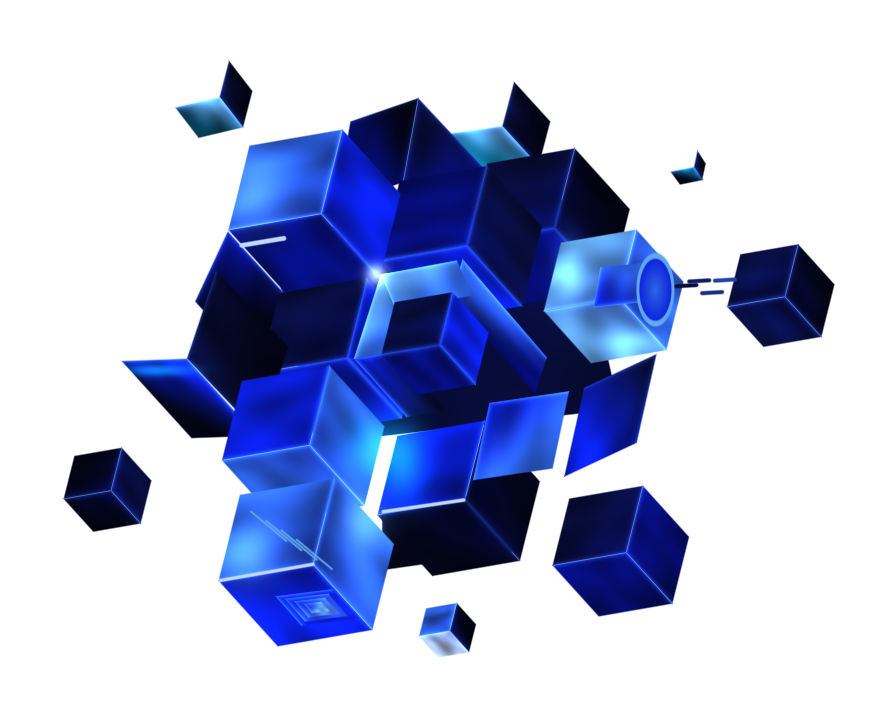
Give the GLSL for this background, as a Shadertoy shader.

```glsl
const float GRID = 606.; // design units per canvas height
const vec3 INK = vec3(.01, .015, .07);
const vec3 NAVY = vec3(.03, .05, .23);
const vec3 DEEP = vec3(.02, .05, .45);
const vec3 ROYAL = vec3(.04, .12, .86);
const vec3 AZURE = vec3(.18, .39, .9);
const vec3 SKY = vec3(.38, .65, .92);
const vec3 ICE = vec3(.75, .85, 1);
const vec3 TEAL = vec3(.04, .42, .58);

vec2 hashGradient(vec2 cell) {
  float angle = 6.283 * fract(sin(dot(cell, vec2(127.1, 311.7))) * 4375.5);
  return vec2(cos(angle), sin(angle));
}

float gradientNoise(vec2 p) {
  vec2 i = floor(p), f = p - i, k = f * f * (3. - 2. * f), e = vec2(1, 0);
  float low = mix(dot(hashGradient(i), f), dot(hashGradient(i + e), f - e), k.x);
  float high = mix(dot(hashGradient(i + e.yx), f - e.yx), dot(hashGradient(i + 1.), f - 1.), k.x);
  return mix(low, high, k.y);
}

float cross2(vec2 a, vec2 b) { return a.x * b.y - a.y * b.x; }

// Shaded parallelogram with lit ridges along both axes
void face(inout vec3 col, vec2 p, vec2 origin, vec4 axes, vec3 nearTone, vec3 farTone) {
  float area = cross2(axes.xy, axes.zw), aa = fwidth(p.x);
  vec2 st = vec2(cross2(p - origin, axes.zw), cross2(axes.xy, p - origin)) / area;
  vec2 height = abs(area) / vec2(length(axes.zw), length(axes.xy));
  vec2 inset = min(st, 1. - st) * height, edge = abs(st) * height;
  vec3 tone = mix(nearTone, farTone, smoothstep(.1, 1.6, st.x + st.y));
  tone *= 1. + .7 * gradientNoise(st * vec2(2.6, 1.3) + origin * .07);
  tone += AZURE * (.2 + nearTone.b) * exp(-min(edge.x, edge.y) / 1.4);
  col = mix(col, tone, smoothstep(-aa, aa, min(inset.x, inset.y)));
}

// Upper left, right and lower faces meeting at one corner
void cube(inout vec3 col, vec2 p, vec2 corner, float size, vec3 a, vec3 b, vec3 c) {
  vec2 up = vec2(17, 68) * size, left = vec2(-75, -13) * size, down = vec2(47, -52) * size;
  face(col, p, corner, vec4(left, down), mix(c, DEEP, .4), c);
  face(col, p, corner, vec4(up, down), mix(b, DEEP, .4), b);
  face(col, p, corner, vec4(up, left), mix(a, DEEP, .4), a);
}

void glow(inout vec3 col, vec2 p, vec2 center, vec2 radius, vec3 tone) {
  vec2 q = (p - center) / radius;
  col += tone * exp(-dot(q, q));
}

void stroke(inout vec3 col, vec2 p, vec2 a, vec2 d, float width, vec3 tone) {
  float dist = length(p - a - d * clamp(dot(p - a, d) / dot(d, d), 0., 1.));
  float aa = fwidth(p.x);
  col = mix(col, tone, 1. - smoothstep(width - aa, width + aa, dist));
}

// Loose cubes around the cluster
void satellites(inout vec3 col, vec2 p) {
  face(col, p, vec2(188, 523), vec4(-38, -9, 20, -26), SKY, TEAL * .5);
  face(col, p, vec2(188, 523), vec4(8, 31, 20, -26), NAVY, INK);
  face(col, p, vec2(594, 463), vec4(-20, -4, 8, -11), TEAL, INK);
  face(col, p, vec2(594, 463), vec4(3, 14, 7, -11), NAVY, INK);
  cube(col, p, vec2(672, 352), .66, NAVY, INK, NAVY);
  cube(col, p, vec2(95, 186), .54, INK, NAVY, INK);
  cube(col, p, vec2(536, 133), .84, NAVY, DEEP, DEEP);
  cube(col, p, vec2(385, 66), .35, AZURE, INK, ICE);
}

// Dark blocks at the rear
void rearBlocks(inout vec3 col, vec2 p) {
  face(col, p, vec2(430, 498), vec4(-50, -7, 32, -34), SKY, TEAL);
  face(col, p, vec2(430, 498), vec4(10, 38, 31, -34), NAVY, INK);
  face(col, p, vec2(358, 522), vec4(-58, -20, -13, -72), INK, DEEP);
  face(col, p, vec2(358, 522), vec4(57, -61, -13, -72), NAVY, DEEP);
  face(col, p, vec2(195, 408), vec4(50, -55, -28, -60), DEEP, INK);
  face(col, p, vec2(230, 406), vec4(260, 30, 40, -180), DEEP, NAVY);
  cube(col, p, vec2(475, 411), 1., NAVY, INK, DEEP);
  face(col, p, vec2(562, 303), vec4(-62, -29, -17, -76), NAVY, ROYAL);
}

// Main stack, from back to front
void cluster(inout vec3 col, vec2 p) {
  cube(col, p, vec2(400, 396), 1., DEEP, NAVY, ROYAL);
  cube(col, p, vec2(275, 423), 1.06, AZURE, ROYAL, DEEP);
  cube(col, p, vec2(297, 300), 1., NAVY, ROYAL, ROYAL);
  face(col, p, vec2(160, 299), vec4(25, 75, 62, -65), NAVY, INK);
  face(col, p, vec2(160, 299), vec4(-56, -2, 60, -66), ROYAL, INK);
  cube(col, p, vec2(265, 225), 1., ROYAL, AZURE, AZURE);
  face(col, p, vec2(327, 171), vec4(0, -53, 113, 16), INK, INK);
  cube(col, p, vec2(398, 178), 1., ROYAL, INK, INK);
  face(col, p, vec2(303, 299), vec4(35, 6, 45, -50), ROYAL, NAVY);
  face(col, p, vec2(396, 384), vec4(-10, -32, 72, -84), AZURE, DEEP);
  face(col, p, vec2(326, 371), vec4(-23, -72, 31, 5), SKY, AZURE);
  face(col, p, vec2(326, 371), vec4(65, 12, 13, -30), SKY, AZURE);
  cube(col, p, vec2(376, 311), .66, NAVY, ROYAL, DEEP);
  face(col, p, vec2(419, 261), vec4(68, 10, -14, -66), ROYAL, AZURE);
  glow(col, p, vec2(215, 440), vec2(28), SKY * .4);
  glow(col, p, vec2(318, 222), vec2(20, 24), TEAL);
  glow(col, p, vec2(345, 212), vec2(18, 30), TEAL);
  glow(col, p, vec2(135, 289), vec2(28, 5), TEAL);
  glow(col, p, vec2(322, 371), vec2(9), ICE);
}

// Glass cube holding a tube, wired to its neighbour
void tubeCube(inout vec3 col, vec2 p) {
  cube(col, p, vec2(530, 351), .86, SKY, AZURE, SKY);
  face(col, p, vec2(508, 343), vec4(46, 5, 6, 34), ROYAL, AZURE);
  float ring = length((p - vec2(561, 358)) / vec2(15, 29));
  col = mix(col, mix(AZURE, ROYAL, ring), 1. - smoothstep(.9, 1., ring));
  col = mix(col, SKY, 1. - smoothstep(.04, .13, abs(ring - 1.)));
  glow(col, p, vec2(488, 372), vec2(12, 26), SKY * .5);
  glow(col, p, vec2(540, 314), vec2(26, 10), SKY * .5);
  for (float k = 0.; k < 4.; k++)
    stroke(col, p, vec2(579. + 11. * k, 361. + 6. * sin(k * 2.4)), vec2(17, 1), 1.7, mix(NAVY, AZURE, k * .2));
}

// Bright cube in front with nested etched frames
void frontCube(inout vec3 col, vec2 p) {
  cube(col, p, vec2(268, 123), 1.08, AZURE, AZURE, ROYAL);
  glow(col, p, vec2(310, 158), vec2(18, 24), SKY * .5);
  glow(col, p, vec2(212, 130), vec2(24), SKY * .4);
  for (float k = 0.; k < 4.; k++) {
    vec4 axes = vec4(48, 6, 22, -25) * (1. - .23 * k);
    face(col, p, vec2(271, 86) - .5 * (axes.xy + axes.zw), axes, ROYAL, mix(ROYAL, SKY, k / 3.));
    stroke(col, p, vec2(215. + 13. * k, 168. - 8. * k), vec2(30, -25), .8, SKY);
  }
  stroke(col, p, vec2(188, 109), vec2(80, 14), 1.4, ICE);
}

void mainImage(out vec4 fragColor, in vec2 fragCoord) {
  vec2 p = fragCoord / iResolution.y * GRID;
  vec3 col = vec3(1);
  satellites(col, p);
  rearBlocks(col, p);
  cluster(col, p);
  tubeCube(col, p);
  frontCube(col, p);
  // Bright rods
  stroke(col, p, vec2(207, 396), vec2(36, 6), 2., ICE);
  stroke(col, p, vec2(328, 168), vec2(69, 10), 1.5, ICE);
  fragColor = vec4(clamp(col, 0., 1.), 1);
}
```
